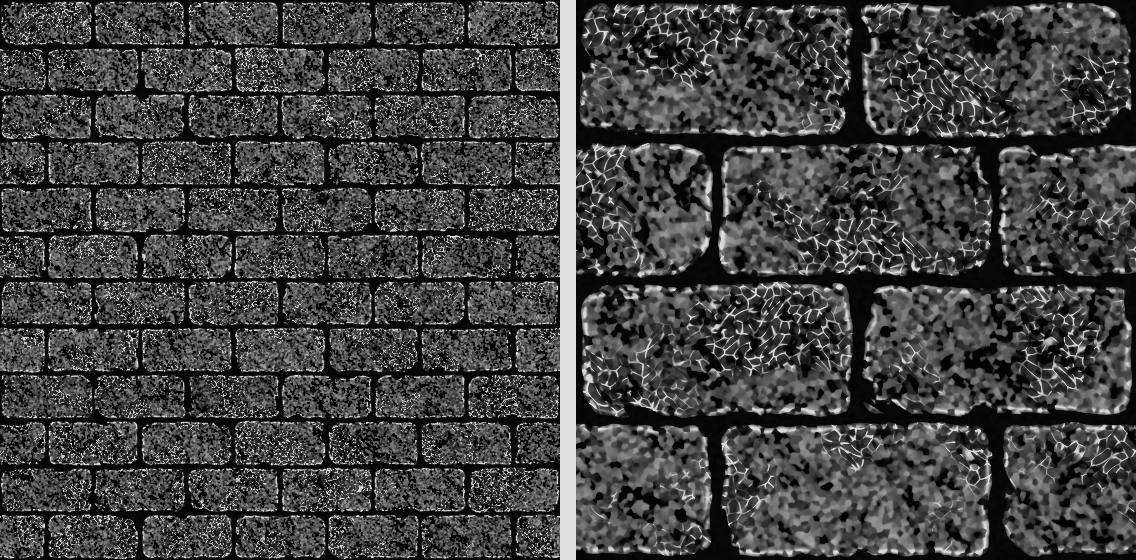
Left: the whole. Right: its middle third, enlarged.
Write a WebGL 1 fragment shader that draws this texture map.

```glsl
precision highp float;
uniform vec2 u_resolution;

const float ROWS = 12.0;
const float COLUMNS = 6.0;
const vec2 BRICK_HALF = vec2(0.972, 0.472);
const float MORTAR = 0.012;

float hash(vec2 p) {
  vec3 a = fract(p.xyx * 0.1031);
  a += dot(a, a.yzx + 33.33);
  return fract((a.x + a.y) * a.z);
}

vec2 hash2(vec2 p) {
  return vec2(hash(p), hash(p + 71.7));
}

// x: gap between the two nearest cells, y: smoothly blended cell value
vec2 cellular(vec2 p) {
  vec2 base = floor(p);
  float nearest = 9.0;
  float second = 9.0;
  float total = 0.0;
  float weights = 0.0;
  for (int j = -1; j <= 1; j++) {
    for (int i = -1; i <= 1; i++) {
      vec2 cell = base + vec2(float(i), float(j));
      vec2 toSeed = cell + hash2(cell) - p;
      float dist = length(toSeed);
      second = min(second, max(nearest, dist));
      nearest = min(nearest, dist);
      float w = exp(-6.5 * dist * dist);
      total += w * hash(cell + 19.3);
      weights += w;
    }
  }
  return vec2(second - nearest, total / weights);
}

vec2 rotate(vec2 p, float angle) {
  float c = cos(angle);
  float s = sin(angle);
  return vec2(c * p.x - s * p.y, s * p.x + c * p.y);
}

// Layered sines that make the brick outline uneven
vec2 wobble(vec2 p, float seed) {
  vec2 phase = seed * vec2(37.0, 53.0);
  return 0.009 * sin(p.yx * 4.0 + phase) + 0.004 * sin(p.yx * 13.0 + phase.yx)
       + 0.003 * sin(p.yx * 31.0 + phase);
}

float roundedBox(vec2 p, vec2 halfSize, float radius) {
  vec2 q = abs(p) - halfSize + radius;
  return min(max(q.x, q.y), 0.0) + length(max(q, 0.0)) - radius;
}

// Each corner of each brick is worn by a different amount
float brickDistance(vec2 p, vec2 id, float seed) {
  float wear = hash(id * 3.0 + sign(p) + 5.0);
  float radius = mix(0.08, 0.3, wear * wear);
  vec2 halfSize = BRICK_HALF - 0.02 * hash2(id + 8.0);
  return roundedBox(p + wobble(p, seed), halfSize, radius);
}

float band(float d, float center, float width) {
  float t = (d - center) / width;
  return exp(-t * t);
}

void main() {
  vec2 wall = gl_FragCoord.xy / u_resolution * vec2(2.0 * COLUMNS, ROWS);
  float pixel = ROWS / u_resolution.y;

  // Running bond: every other course is shifted by half a brick
  float row = floor(wall.y);
  float x = wall.x + mod(row + 1.0, 2.0);
  vec2 id = vec2(mod(floor(x * 0.5), COLUMNS), row);
  vec2 local = vec2(mod(x, 2.0) - 1.0, fract(wall.y) - 0.5);
  float seed = hash(id + 2.0);

  // Stone layers, with a grain direction for each brick
  vec2 stone = local + 3.0 + 30.0 * hash2(id + 41.0);
  vec2 bent = stone + 0.02 * sin(stone.yx * 23.0) + 0.05 * sin(stone.yx * 7.0);
  vec2 slanted = rotate(bent, mix(0.4, 1.1, seed)) * vec2(1.0, 1.9);
  float coarse = cellular(slanted * 2.4).y;
  float medium = cellular(slanted * 8.0).y;
  float fine = cellular(stone * 27.0).y;
  float patches = cellular(bent * 2.0 + 11.0).y + 0.3 * (medium - 0.5);

  // Slightly ragged outline with occasional chips
  float d = brickDistance(local, id, seed);
  d += 0.025 * (0.5 - medium) + 0.06 * (1.0 - smoothstep(0.1, 0.25, coarse));
  float inside = 1.0 - smoothstep(-pixel, 0.5 * pixel, d);

  float tone = 0.29 + 0.06 * (seed - 0.5);
  tone += 0.46 * (fine - 0.5) + 0.2 * (medium - 0.5) + 0.12 * (coarse - 0.5);

  // Dark pits scattered along the slanted grain
  float pitField = 0.4 * medium + 0.4 * fine + 0.2 * coarse;
  float pitLevel = 0.06 * (hash(id + 63.0) - 0.5);
  float pits = 1.0 - smoothstep(0.31, 0.42, pitField + pitLevel);
  tone *= 1.0 - 0.88 * pits;

  // Pale crackle network inside some patches
  float crackScale = 13.0;
  float gap = cellular(bent * crackScale).x;
  float crack = 1.0 - smoothstep(0.02, max(0.22, pixel * crackScale), gap);
  float crackled = smoothstep(0.48, 0.76, patches);
  tone *= 1.0 - 0.5 * crackled * (1.0 - crack);
  tone += 0.42 * crack * crackled * smoothstep(0.2, 0.7, fine);

  // Thin broken bright rim
  float rim = band(d, -0.028, max(0.015, 0.6 * pixel));
  tone += rim * (0.08 + 0.36 * smoothstep(0.3, 0.7, fine));

  float mortar = MORTAR + 0.025 * fine;
  float shade = mix(mortar, clamp(tone, 0.01, 0.85), inside);
  gl_FragColor = vec4(vec3(shade), 1.0);
}
```
